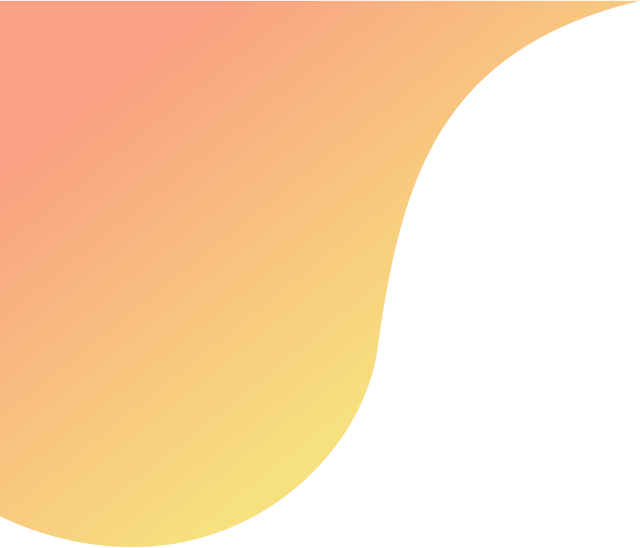
Write a Shadertoy shader that draws this background.

```glsl
// A flowing blob with a diagonal salmon-to-yellow gradient on a white ground.

#define SALMON vec3(0.976, 0.631, 0.508)
#define YELLOW vec3(0.969, 0.878, 0.494)
#define GROUND vec3(1.0)
#define ASPECT 0.8555                // design height over design width
#define GRADIENT_AXIS vec2(0.8, 1.0)
#define GRADIENT_START 0.280
#define GRADIENT_END 1.081
#define TOP_MARGIN 0.0013
#define SHOULDER vec2(0.5885, 0.5534) // where the upper and lower curves meet
#define BELLY vec2(0.2083, 0.8540)    // lowest point of the blob

vec2 bezier(vec2 a, vec2 b, vec2 c, vec2 d, float t) {
    float s = 1.0 - t;
    return s * s * s * a + 3.0 * s * s * t * b + 3.0 * s * t * t * c + t * t * t * d;
}

vec2 bezierTangent(vec2 a, vec2 b, vec2 c, vec2 d, float t) {
    float s = 1.0 - t;
    return s * s * (b - a) + 2.0 * s * t * (c - b) + t * t * (d - c);
}

// Signed distance to a curve whose x falls steadily with t; positive above it.
float curveDistance(vec2 p, vec2 a, vec2 b, vec2 c, vec2 d) {
    float low = 0.0, high = 1.0;
    for (int i = 0; i < 20; i++) {
        float middle = 0.5 * (low + high);
        if (bezier(a, b, c, d, middle).x > p.x) low = middle;
        else high = middle;
    }
    float t = 0.5 * (low + high);
    vec2 tangent = normalize(bezierTangent(a, b, c, d, t));
    vec2 offset = p - bezier(a, b, c, d, t);
    return tangent.x * offset.y - tangent.y * offset.x;
}

// The outline runs from the top right corner to the left side in three arcs.
float blobDistance(vec2 p) {
    if (p.x > SHOULDER.x)
        return curveDistance(p, vec2(1.0, TOP_MARGIN), vec2(0.677, 0.078),
                             vec2(0.625, 0.293), SHOULDER);
    if (p.x > BELLY.x)
        return curveDistance(p, SHOULDER, vec2(0.5625, 0.703),
                             vec2(0.410, BELLY.y), BELLY);
    return curveDistance(p, BELLY, vec2(0.1371, BELLY.y),
                         vec2(0.0677, 0.838), vec2(0.0, 0.806));
}

void mainImage(out vec4 fragColor, in vec2 fragCoord) {
    // Canvas width is one unit; y runs downward from the top.
    vec2 uv = fragCoord / iResolution.xy;
    vec2 p = vec2(uv.x, (1.0 - uv.y) * ASPECT);
    float pixel = 1.0 / iResolution.x;

    // Diagonal gradient
    float blend = (dot(p, GRADIENT_AXIS) - GRADIENT_START) / (GRADIENT_END - GRADIENT_START);
    vec3 fill = mix(SALMON, YELLOW, clamp(blend, 0.0, 1.0));

    // Smooth coverage of the blob, below a hairline margin at the top
    float inside = min(blobDistance(p), p.y - TOP_MARGIN);
    float coverage = clamp(inside / pixel + 0.5, 0.0, 1.0);

    fragColor = vec4(mix(GROUND, fill, coverage), 1.0);
}
```
